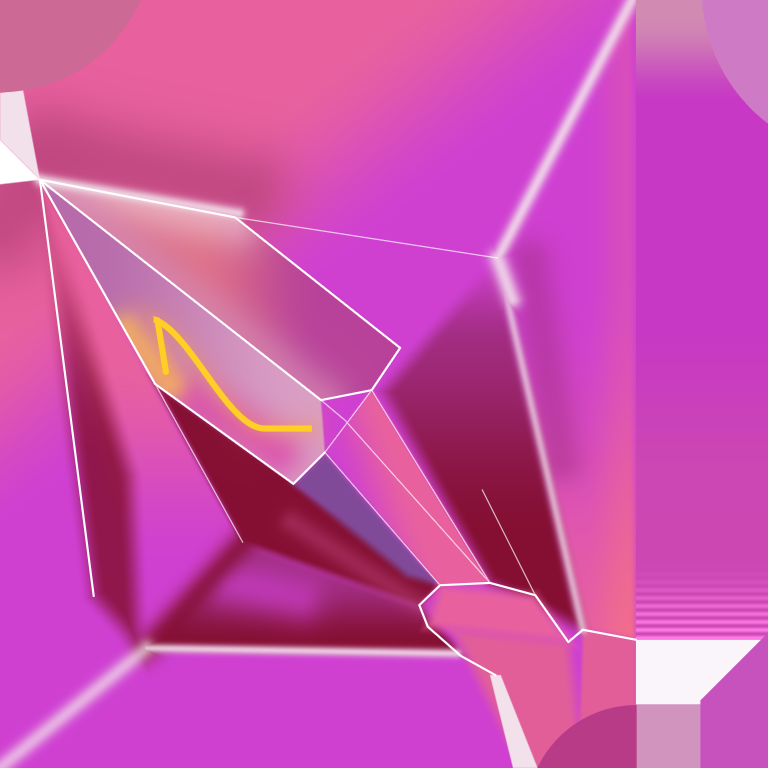
This background is drawn by a Shadertoy shader. Its source:

```glsl
const vec3 MAGENTA = vec3(.81, .25, .82), PINK = vec3(.91, .38, .62), ROSE = vec3(.75, .28, .5);
const vec3 WINE = vec3(.52, .06, .2), PLUM = vec3(.64, .18, .52), PALE = vec3(.95, .88, .92);

// Shared corners of the crystal and its shell
const vec2 APEX = vec2(.052, .766), RIDGE = vec2(.306, .717), TIP = vec2(.521, .547),
  NECK = vec2(.484, .492), CORE = vec2(.418, .479), HEEL = vec2(.423, .411),
  KEEL = vec2(.382, .37), FLANK = vec2(.202, .5), FOOT = vec2(.316, .294),
  LEFT = vec2(.122, .224), BASE = vec2(.191, .156), PEAK = vec2(.648, .664),
  TOP = vec2(.823, 1), HINGE = vec2(.759, .18), SILL = vec2(.828, .167),
  RIM = vec2(.697, .225), CROSS = vec2(.449, .453), MOUTH = vec2(.573, .238),
  LIP = vec2(.638, .241), CHIN = vec2(.546, .212), NOTCH = vec2(.74, .164);

vec2 p;
vec3 paint;
float px;

void tint(vec3 color, float m) { paint = mix(paint, color, m); }

float cross2(vec2 a, vec2 b) { return a.x * b.y - a.y * b.x; }

float side(vec2 a, vec2 b) { return cross2(b - a, p - a) / length(b - a); }

// Soft mask of a convex quad, in either winding
float quad(vec2 a, vec2 b, vec2 c, vec2 d, float soft) {
  float w = sign(cross2(c - a, d - b));
  float e = min(min(w * side(a, b), w * side(b, c)), min(w * side(c, d), w * side(d, a)));
  return smoothstep(-soft, soft, e);
}

float segment(vec2 a, vec2 b) {
  vec2 d = b - a;
  return length(p - a - d * clamp(dot(p - a, d) / dot(d, d), 0., 1.));
}

float glow(vec2 a, vec2 b, float w) { return exp(-pow(segment(a, b) / w, 2.)); }

float fill(float d) { return clamp(.5 - d / px, 0., 1.); }

void mainImage(out vec4 fragColor, in vec2 fragCoord) {
  p = fragCoord / iResolution.xy;
  px = 1. / iResolution.y;

  // Backdrop
  paint = mix(MAGENTA, PINK, smoothstep(-.1, .13, side(vec2(.38, .72), vec2(.66, .94))));
  tint(ROSE, .9 * glow(vec2(.07, .8), vec2(.32, .75), .06));
  tint(ROSE, .9 * glow(vec2(0, .71), APEX, .07));

  // Shell walls and floor
  vec3 wall = mix(PINK, MAGENTA, smoothstep(.1, .65, p.y) - .4 * smoothstep(.76, .82, p.x));
  tint(wall, quad(PEAK, TOP, SILL, HINGE, .008));
  tint(PLUM, .5 * glow(vec2(.69, .66), vec2(.73, .4), .03));
  tint(mix(WINE, PLUM, smoothstep(.3, .6, p.y)),
    quad(PEAK, HINGE, LIP, vec2(.5, .49), .015) * (1. - smoothstep(.55, .68, p.y)));
  tint(mix(MAGENTA, PINK, smoothstep(.25, .55, p.y)), quad(APEX, FLANK, FOOT, BASE, .012));
  tint(WINE, .85 * quad(APEX, vec2(.17, .38), vec2(.18, .16), LEFT, .018)
    * (1. - smoothstep(.4, .78, p.y)));
  tint(mix(WINE, PLUM, smoothstep(.16, .25, p.y)), quad(FOOT, CHIN, vec2(.6, .15), BASE, .01));
  tint(MAGENTA, .6 * glow(vec2(.3, .24), vec2(.39, .22), .03));
  tint(WINE, .8 * glow(BASE, FOOT, .018));
  tint(WINE, quad(FLANK, MOUTH, CHIN, FOOT, .007));
  tint(ROSE, .4 * glow(vec2(.38, .32), CHIN, .015));

  // Tube and its opening
  tint(vec3(.5, .29, .6), quad(HEEL, MOUTH, vec2(.53, .25), KEEL, .008));
  float across = side(CROSS, LIP) + .4 * (.4 - p.y);
  tint(mix(MAGENTA, PINK, smoothstep(-.05, .02, across)), quad(NECK, LIP, MOUTH, HEEL, .004));
  tint(PINK, quad(MOUTH, RIM, NOTCH, vec2(.557, .184), .012));
  tint(PINK * .97, quad(vec2(.59, .18), NOTCH, vec2(.76, 0), vec2(.69, -.02), .012));
  tint(PINK * .97, quad(HINGE, SILL, vec2(.828, .05), vec2(.755, .05), .004));

  // Crystal: upper face, then the paler lower face
  vec3 face = mix(vec3(.87, .43, .52), PLUM + .08, smoothstep(.25, .42, p.x));
  face = mix(face, PALE, .5 * glow(APEX, RIDGE, .04));
  face = mix(face, vec3(.83, .53, .7), .7 * glow(APEX, CORE, .035));
  tint(face, max(quad(APEX, RIDGE, TIP, NECK, .004), quad(APEX, RIDGE, NECK, CORE, .002)));
  face = mix(vec3(.72, .42, .67), vec3(.85, .62, .77), smoothstep(.1, .4, p.x));
  face = mix(face, vec3(.86, .3, .67), .8 * glow(vec2(.25, .48), vec2(.36, .41), .035));
  face = mix(face, vec3(.96, .68, .38), .85 * glow(vec2(.165, .57), vec2(.22, .5), .025));
  tint(face, max(quad(APEX, CORE, KEEL, FLANK, .002), quad(CORE, HEEL, KEEL, FLANK, .002)));

  // Yellow filament
  float t = clamp((p.x - .19) / .155, 0., 1.);
  float curve = abs(p.y - .586 + .144 * smoothstep(0., 1., t)) / length(vec2(1, 5.57 * t * (1. - t)));
  curve = max(curve, abs(p.x - .303) - .099);
  curve = min(curve, segment(vec2(.205, .583), vec2(.216, .516)));
  tint(vec3(.96, .6, .35), .5 * exp(-curve * 90.));
  tint(vec3(1, .81, .15), fill(curve - .004));

  // Blurred pale edges
  float haze = max(glow(PEAK, TOP, .009), .8 * glow(PEAK, HINGE, .006));
  haze = max(haze, max(glow(PEAK, vec2(.667, .61), .012), glow(BASE, vec2(.595, .149), .006)));
  haze = max(haze, max(glow(APEX, RIDGE + .005, .008), .8 * glow(BASE, vec2(0), .011)));
  tint(PALE, .85 * haze);

  // Pale slivers
  tint(PALE, quad(vec2(0, .879), vec2(.03, .883), APEX, vec2(0, .818), px));
  tint(vec3(1), quad(vec2(0, .818), APEX, vec2(0, .76), vec2(-.05, .79), px));
  tint(PALE, quad(vec2(.638, .121), vec2(.652, .121), vec2(.7, 0), vec2(.668, 0), px));

  // Right column
  vec3 column = mix(vec3(.8, .28, .7), vec3(.78, .22, .77), smoothstep(.35, .6, p.y));
  column = mix(column, vec3(.82, .54, .7), smoothstep(.86, .98, p.y));
  column += .1 * (1. - smoothstep(.17, .27, p.y)) * (1. + sin(p.y * 603.));
  column = mix(column, vec3(.98, .96, .98), fill(p.y - .167));
  column = mix(column, vec3(.82, .58, .75), fill(p.y - .083));
  column = mix(column, vec3(.78, .32, .74), fill(max(.912 - p.x, p.y + .824 - p.x)));
  tint(column, fill(.828 - p.x));

  // Corner discs
  tint(vec3(.8, .41, .58), fill(length(p - vec2(0, 1.08)) - .2));
  tint(vec3(.81, .48, .77), fill(length(p - vec2(1.133, 1.013)) - .219));
  tint(vec3(.72, .23, .53), fill(max(length(p - vec2(.829, -.061)) - .143, p.x - .829)));

  // Fine white seams
  vec2 bold[] = vec2[](LEFT, APEX, RIDGE, TIP, NECK, CORE, APEX, FLANK, KEEL, HEEL);
  vec2 rim[] = vec2[](SILL, HINGE, NOTCH, RIM, LIP, MOUTH, CHIN, vec2(.557, .184), vec2(.6, .146), vec2(.645, .121));
  vec2 thin[] = vec2[](PEAK, RIDGE, CORE, CROSS, LIP, NECK, HEEL, MOUTH, FLANK, FOOT, KEEL);
  float seam = 0.;
  for (int i = 0; i < 9; i++) {
    seam = max(seam, fill(min(segment(bold[i], bold[i + 1]), segment(rim[i], rim[i + 1])) - .0014));
    if (i != 1 && i != 7) seam = max(seam, .7 * fill(segment(thin[i], thin[i + 1]) - .0008));
  }
  tint(vec3(1), max(seam, .7 * fill(segment(vec2(.628, .362), RIM) - .0008)));
  fragColor = vec4(paint, 1);
}
```
